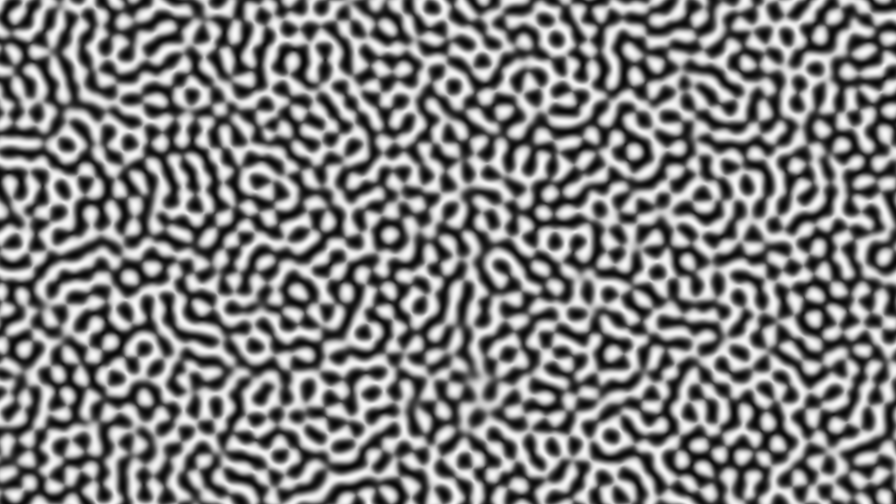
Reproduce this texture procedurally as a Shadertoy shader.

```glsl
const float TAU = 6.2831853;
const int WAVE_COUNT = 56;            // plane waves layered together
const float STRIPES_PER_HEIGHT = 25.0;
const float FREQUENCY_SPREAD = 0.26;  // relative range of stripe widths
const float EVENNESS = 0.18;          // lower gives more uniform contrast
const float MID_GRAY = 0.5;
const float GRAY_SWING = 0.475;

float hash(float n) {
    return fract(sin(n * 12.9898 + 4.1) * 43758.5453);
}

// Isotropic sum of sines: x is the height, yz the slope per radian
vec3 waveField(vec2 p) {
    vec3 field = vec3(0.0);
    for (int i = 0; i < WAVE_COUNT; i++) {
        float id = float(i);
        float angle = 0.5 * TAU * (id + hash(id)) / float(WAVE_COUNT);
        float stretch = 1.0 + FREQUENCY_SPREAD * (hash(id + 71.0) - 0.5);
        vec2 direction = stretch * vec2(cos(angle), sin(angle));
        float phase = TAU * (dot(p, direction) + hash(id + 137.0));
        field += vec3(cos(phase), -sin(phase) * direction);
    }
    return field * sqrt(2.0 / float(WAVE_COUNT));
}

// Dividing by the local amplitude turns the waves into even winding bands
float labyrinth(vec2 p) {
    vec3 field = waveField(p);
    return field.x / sqrt(dot(field, field) + EVENNESS);
}

void mainImage(out vec4 fragColor, in vec2 fragCoord) {
    vec2 p = STRIPES_PER_HEIGHT * fragCoord / iResolution.y;
    float gray = MID_GRAY + GRAY_SWING * labyrinth(p);
    fragColor = vec4(vec3(gray), 1.0);
}
```
